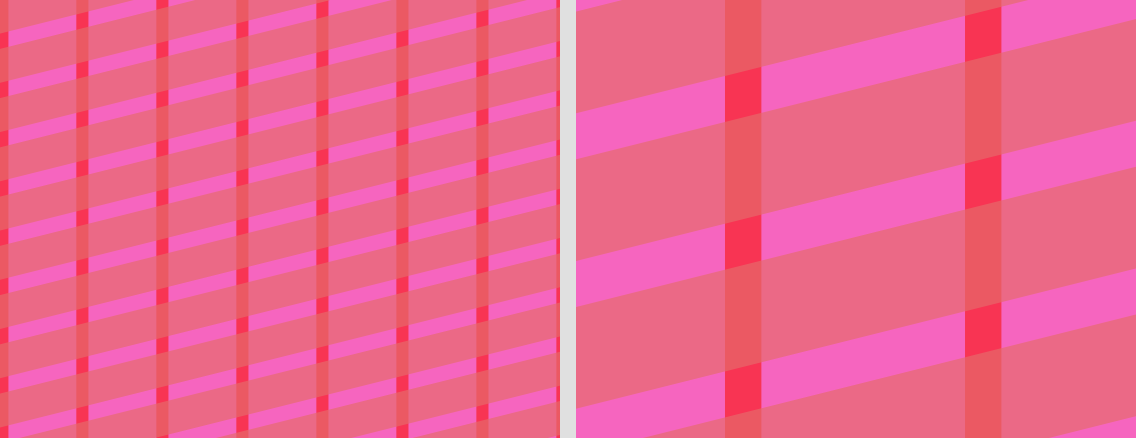
Left, the full canvas; right, a detail of the centre.
Give the GLSL for this pattern, as a Shadertoy shader.

```glsl
// Flat plaid of upright coral bars crossed by rising pink bands on rose.
// Each stripe family is a repeated distance to a centre line; the crossings
// take a colour of their own. Lengths are in units of the canvas height.

#define BAR_PERIOD   0.18267
#define BAR_WIDTH    0.0277
#define BAR_OFFSET   0.0054
#define BAND_PERIOD  0.11242
#define BAND_WIDTH   0.0350
#define BAND_OFFSET  0.0065
#define BAND_SLOPE   0.2505
#define ROSE   vec3(0.922, 0.412, 0.527)
#define PINK   vec3(0.966, 0.398, 0.750)
#define CORAL  vec3(0.922, 0.350, 0.390)
#define RED    vec3(0.973, 0.204, 0.325)

// Distance to the nearest of the lines spaced one period apart
float lineDistance(float position, float period) {
    return abs(fract(position / period + 0.5) - 0.5) * period;
}

// Antialiased coverage of a stripe; blur is the width of its soft edge
float stripe(float position, float period, float width, float blur) {
    float inside = 0.5 * width - lineDistance(position, period);
    return clamp(inside / blur + 0.5, 0.0, 1.0);
}

void mainImage(out vec4 fragColor, in vec2 fragCoord) {
    vec2 uv = fragCoord / iResolution.y;
    float pixel = 1.0 / iResolution.y;

    // Upright bars
    float bar = stripe(uv.x - BAR_OFFSET, BAR_PERIOD, BAR_WIDTH, pixel);

    // Slanted bands, measured vertically after shearing them level
    float level = uv.y - BAND_SLOPE * uv.x - BAND_OFFSET;
    float band = stripe(level, BAND_PERIOD, BAND_WIDTH, pixel);

    // Blend the four regions
    vec3 color = mix(mix(ROSE, PINK, band), mix(CORAL, RED, band), bar);
    fragColor = vec4(color, 1.0);
}
```
